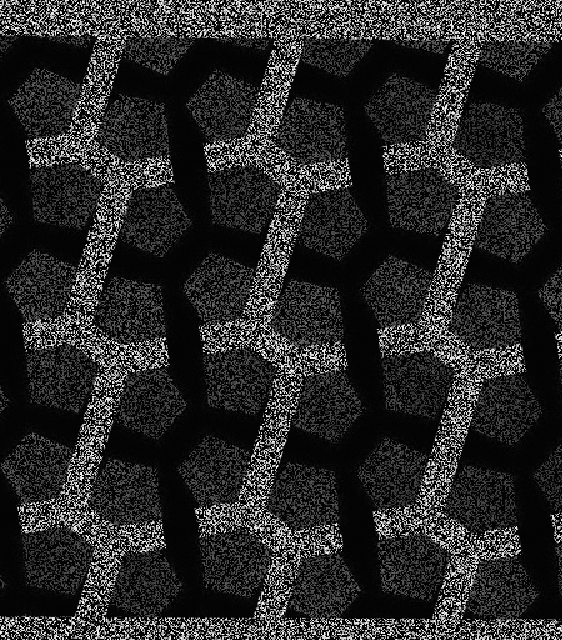
A Shadertoy shader for this pattern:

```glsl
// Grainy monochrome lattice: bright forked ribbons over dim pentagons, between two noise bands.
#define STEP_ACROSS vec2(0.278, 0.005)
#define STEP_DOWN vec2(-0.0065, 0.285)
#define FIRST_CENTRE vec2(0.156, 0.253)
#define JOINT vec2(0.0325, 0.025)
#define BRANCH_END vec2(0.113, 0.011)
#define HALF_WIDTH 0.0228
#define GRAIN_ROWS 512.0
#define GRAIN_BLACK 0.48
#define DIM_LEVEL 0.41
#define HALO_LEVEL 0.07
#define EDGE 0.0015
#define BLACK 0.012

float hash(vec2 p) {
    vec3 v = fract(p.xyx * 0.1031);
    v += dot(v, v.yzx + 33.33);
    return fract((v.x + v.y) * v.z);
}

float capsule(vec2 p, vec2 a, vec2 b) {
    vec2 d = b - a;
    float t = clamp(dot(p - a, d) / dot(d, d), 0.0, 1.0);
    return length(p - a - d * t) - HALF_WIDTH;
}

// Straight bar from a to b with flat ends
float bar(vec2 p, vec2 a, vec2 b) {
    vec2 dir = normalize(b - a);
    vec2 q = p - 0.5 * (a + b);
    float along = abs(dot(q, dir)) - 0.5 * length(b - a);
    float across = abs(dot(q, vec2(-dir.y, dir.x))) - HALF_WIDTH;
    return max(along, across);
}

// Regular pentagon with one vertex at the angle phase
float pentagon(vec2 p, float radius, float phase) {
    float sector = radians(72.0);
    float angle = mod(atan(p.y, p.x) - phase, sector) - 0.5 * sector;
    return length(p) * cos(angle) - radius * cos(0.5 * sector);
}

float fill(float d) {
    return 1.0 - smoothstep(-EDGE, EDGE, d);
}

// Half of a motif; the other half is its half-turn
float ribbon(vec2 p) {
    float d = capsule(p, JOINT, -JOINT);
    d = min(d, bar(p, JOINT, BRANCH_END));
    return min(d, capsule(p, JOINT, STEP_DOWN - JOINT));
}

float tileLight(vec2 p, float seed) {
    float d = min(pentagon(p - vec2(-0.083, -0.09), 0.061, radians(41.0)),
                  pentagon(p - vec2(0.054, -0.048), 0.064, radians(30.0)));
    float shade = 0.88 + 0.12 * sin(p.x * 38.0 + seed * 6.3) * sin(p.y * 31.0 + seed * 17.0);
    float level = DIM_LEVEL * mix(0.8, 1.15, seed) * shade;
    float halo = HALO_LEVEL * exp(-max(d, 0.0) * 110.0);
    return mix(halo, level, fill(d));
}

void mainImage(out vec4 fragColor, in vec2 fragCoord) {
    // Canvas units: height is one, y runs downwards
    vec2 p = vec2(fragCoord.x, iResolution.y - fragCoord.y) / iResolution.y;
    mat2 lattice = mat2(STEP_ACROSS, STEP_DOWN);
    vec2 home = floor(inverse(lattice) * (p - FIRST_CENTRE) + 0.5);

    // Dim tiles and bright ribbons of the nearby motifs
    float light = 0.0;
    float ribbonDist = 1.0;
    for (int j = -1; j <= 1; j++) {
        for (int i = -1; i <= 1; i++) {
            vec2 cell = home + vec2(i, j);
            vec2 q = p - FIRST_CENTRE - lattice * cell;
            float seed = hash(cell + 11.0);
            light = max(light, tileLight(q, seed));
            light = max(light, tileLight(-q, fract(seed + 0.43)));
            ribbonDist = min(ribbonDist, min(ribbon(q), ribbon(-q)));
        }
    }
    light = mix(light, 1.0, fill(ribbonDist));

    // Slightly tilted bands at the top and bottom
    float topBand = p.y - 0.055 - 0.012 * p.x;
    float bottomBand = 0.963 + 0.006 * p.x - p.y;
    light = mix(light, 1.0, fill(min(topBand, bottomBand)));

    // Square grain: about half the grains stay black
    vec2 grainCell = floor(p * GRAIN_ROWS);
    float grain = max(hash(grainCell + 3.0) - GRAIN_BLACK, 0.0) / (1.0 - GRAIN_BLACK);
    float value = BLACK + (1.0 - BLACK) * light * pow(grain, 0.55);
    fragColor = vec4(vec3(value), 1.0);
}
```
